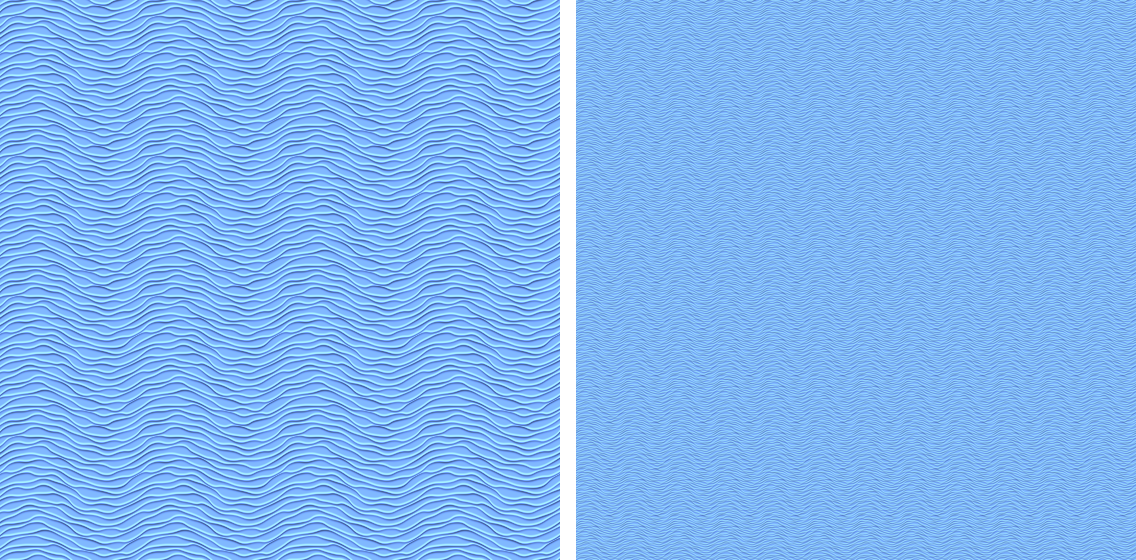
Left: one tile. Right: repeated 3 by 3.
Reproduce this pattern procedurally as a Shadertoy shader.

```glsl
// Embossed blue ripples: thin creases follow a shared wave. Neighbours swing apart and
// together in pairs, plus a random wobble, so bands open into lenses and braid. Each band
// runs from a bright lower edge to a mid blue upper edge. One periodic tile repeats.

const float TAU = 6.2831853;
const float TILES = 4.0;            // repeats across and down
const float LINES = 22.0;           // creases per tile, even so that pairs wrap
const float WAVE_HEIGHT = 0.070;    // shared wave amplitude, in tiles
const float WOBBLE = 0.46;          // limit of crease offset, in line spacings (below 0.5)
const float PAIRING = 0.45;         // strength of the swing shared by pairs
const float CREASE_ABOVE = 0.15;    // softness of the crease on its upper side
const float CREASE_BELOW = 0.21;    // softness of the crease on its lower side
const float GLOW = 0.58;            // reach of the bright edge, in line spacings
const float SHADE_BRIGHT = 1.02;
const float SHADE_MID = 0.72;
const float SHADE_DEEP = 0.38;      // deepest crease
const float SHADE_SHALLOW = 0.56;   // faintest crease
const vec3 TINT = vec3(0.695, 1.0, 1.59);   // blue clips to one in the lights

float hash(vec2 p) {
    return fract(sin(dot(p, vec2(127.1, 311.7))) * 43758.5453);
}

// Large wave common to all creases, with slight shoulders
float sharedWave(float x) {
    return WAVE_HEIGHT * (sin(TAU * x) + 0.07 * sin(TAU * 3.0 * x + 0.8));
}

// Height of one crease in line spacings; its offset wraps in x and by row
float creaseHeight(float row, float x) {
    float id = mod(row, LINES);
    float side = mod(id, 2.0) * 2.0 - 1.0;
    float s = side * PAIRING * cos(TAU * (2.0 * x + 0.25 * hash(vec2(id, 7.0))));
    for (int k = 1; k <= 5; k++) {
        float f = float(k);
        float weight = (k == 1) ? 0.2 : 0.36;
        s += weight * sin(TAU * (f * x + hash(vec2(id, f))));
    }
    return row + WOBBLE * s / sqrt(1.0 + s * s);
}

// Shade at the bottom of one crease, deeper and shallower along its run
float creaseShade(float row, float x) {
    float id = mod(row, LINES);
    float run = sin(TAU * (2.0 * x + hash(vec2(id, 11.0))))
              + sin(TAU * (3.0 * x + hash(vec2(id, 17.0))));
    return mix(SHADE_DEEP, SHADE_SHALLOW, 0.5 + 0.25 * run);
}

float creaseWeight(float dist, float width) {
    float d = dist / width;
    return exp(-d * d);
}

void mainImage(out vec4 fragColor, in vec2 fragCoord) {
    vec2 tile = fragCoord / iResolution.xy * TILES;
    float height = (tile.y - sharedWave(tile.x)) * LINES;

    // Nearest creases on either side, with their rows
    vec2 below = vec2(-1e4, 0.0);
    vec2 above = vec2(1e4, 0.0);
    float base = floor(height);
    for (int i = -1; i <= 2; i++) {
        float row = base + float(i);
        vec2 crease = vec2(creaseHeight(row, tile.x), row);
        if (crease.x <= height) {
            if (crease.x > below.x) below = crease;
        } else if (crease.x < above.x) {
            above = crease;
        }
    }

    // Relief shading: a bright rim over each crease, fading to the plateau
    float rise = height - below.x;
    float drop = above.x - height;
    float shade = mix(SHADE_BRIGHT, SHADE_MID, smoothstep(0.3, 1.0, rise / GLOW));

    // Dark creases, never thinner than about a pixel
    float pixel = TILES * LINES / iResolution.y;
    float lower = creaseWeight(rise, max(CREASE_ABOVE, 0.9 * pixel));
    float upper = creaseWeight(drop, max(CREASE_BELOW, pixel));
    float lowerShade = mix(shade, creaseShade(below.y, tile.x), lower);
    float upperShade = mix(shade, creaseShade(above.y, tile.x), upper);
    shade = min(lowerShade, upperShade);

    fragColor = vec4(min(shade * TINT, 1.0), 1.0);
}
```
